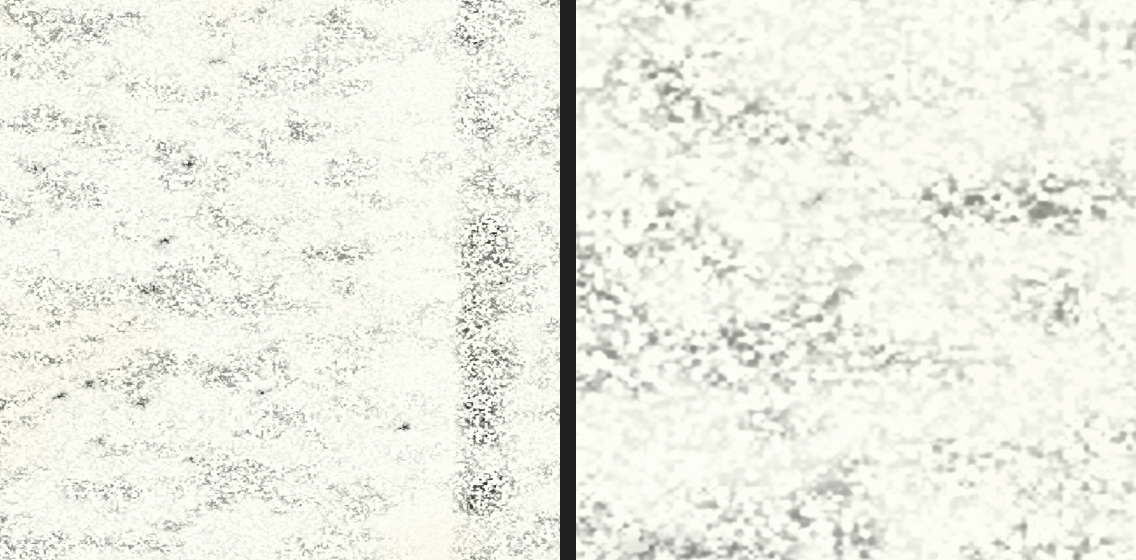
Left, the full canvas; right, a detail of the centre.
A WebGL 1 fragment shader for this texture:

```glsl
precision highp float;
uniform vec2 u_resolution;

float hash(vec2 p) {
  vec3 q = fract(p.xyx * 0.1031);
  q += dot(q, q.yzx + 33.33);
  return fract((q.x + q.y) * q.z);
}

float noise(vec2 p) {
  vec2 cell = floor(p), f = fract(p);
  f = f * f * (3.0 - 2.0 * f);
  float low = mix(hash(cell), hash(cell + vec2(1.0, 0.0)), f.x);
  float high = mix(hash(cell + vec2(0.0, 1.0)), hash(cell + vec2(1.0, 1.0)), f.x);
  return mix(low, high, f.y);
}

// Sparse, flat smudges, tilted slightly up to the right
float smudges(vec2 uv) {
  vec2 grid = vec2(9.0, 16.0);
  vec2 home = floor(uv * grid);
  float total = 0.0;
  for (int j = -1; j <= 1; j++) {
    for (int i = -1; i <= 1; i++) {
      vec2 cell = home + vec2(float(i), float(j)) + 20.0;
      vec2 jitter = vec2(hash(cell + 3.7), hash(cell + 51.3));
      vec2 d = uv - (cell - 20.0 + jitter) / grid;
      d.y -= 0.2 * d.x;
      d /= vec2(0.015, 0.0065) * mix(0.6, 1.2, hash(cell + 87.1));
      float strength = step(0.78, hash(cell)) * mix(0.2, 0.8, hash(cell + 29.9));
      total += strength * exp(-dot(d, d));
    }
  }
  return total;
}

void main() {
  vec2 uv = gl_FragCoord.xy / u_resolution;

  // Fine grain, with ragged coordinates for the larger shapes
  float grain = mix(noise(uv * vec2(190.0, 235.0) + 7.0),
                    noise(uv * vec2(320.0, 370.0) + 61.0), 0.4);
  float speck = smoothstep(0.35, 0.9, grain);
  vec2 ragged = uv + 0.012 * (vec2(noise(uv * 70.0), noise(uv * 70.0 + 43.0)) - 0.5);

  // Patches drawn out sideways, fading toward a bare strip
  float patches = 0.55 * noise(ragged * vec2(13.0, 31.0) + 11.0)
                + 0.45 * noise(ragged * vec2(38.0, 80.0) + 97.0);
  float density = 0.09 + 0.5 * smoothstep(0.38, 0.85, patches);
  float bare = smoothstep(0.62, 0.72, uv.x) * (1.0 - smoothstep(0.79, 0.83, uv.x));
  density *= mix(1.15, 0.9, uv.x) * (1.0 - 0.55 * bare);

  // Dusty vertical band
  float band = smoothstep(0.805, 0.845, ragged.x)
             * (1.0 - smoothstep(0.87, 0.94, ragged.x));
  float clumps = noise(ragged * vec2(16.0, 22.0) + 140.0);
  density += band * (0.14 + 0.75 * smoothstep(0.3, 0.9, clumps));

  float ink = 0.75 * density * speck;
  ink += smudges(ragged) * (0.25 + 0.9 * speck);

  // Warm paper with faint blush
  float blush = smoothstep(0.5, 0.9, noise(uv * 5.0 + 17.0));
  vec3 paper = vec3(0.988, 0.993, 0.957) - blush * vec3(0.0, 0.007, 0.016);
  vec3 color = paper - min(ink, 0.82) * vec3(1.0, 0.985, 0.98);
  gl_FragColor = vec4(color, 1.0);
}
```
